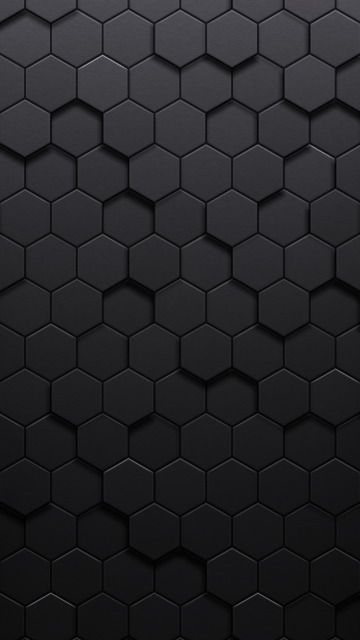
Reproduce this pattern procedurally as a WebGL 2 fragment shader.

```glsl
#version 300 es
precision highp float;
// Wall of dark hexagonal tiles, about seven across and fourteen rows down.
// Each tile has a hashed height; higher tiles cast soft shadows on lower
// neighbours, upper bevels catch light, and the wall dims toward the floor.

uniform vec2 u_resolution;
out vec4 fragColor;

float hash(vec2 p) {
    vec3 q = fract(vec3(p.xyx) * 0.1031);
    q += dot(q, q.yzx + 33.33);
    return fract((q.x + q.y) * q.z);
}

float valueNoise(vec2 p) {
    vec2 i = floor(p), f = fract(p);
    f = f * f * (3.0 - 2.0 * f);
    return mix(mix(hash(i), hash(i + vec2(1, 0)), f.x),
               mix(hash(i + vec2(0, 1)), hash(i + vec2(1, 1)), f.x), f.y);
}

// Signed distance to a pointy-top hexagon of width 1
float hexDistance(vec2 p) {
    p = abs(p);
    return max(p.x, dot(p, vec2(0.5, 0.866))) - 0.5;
}

// Odd rows are shifted by half a tile
vec2 tileCenter(vec2 id) {
    return vec2(id.x + 0.5 * mod(id.y, 2.0), 0.866 * id.y);
}

vec2 nearestTile(vec2 p) {
    vec2 best = vec2(0.0);
    float bestDistance = 1e5;
    for (int i = 0; i < 2; i++) {
        float row = floor(p.y / 0.866) + float(i);
        vec2 id = vec2(floor(p.x - 0.5 * mod(row, 2.0) + 0.5), row);
        float d = length(p - tileCenter(id));
        if (d < bestDistance) { bestDistance = d; best = id; }
    }
    return best;
}

// Most tiles lie level, some stand out and some are sunken
float tileHeight(vec2 id) {
    float r = hash(id + 41.0);
    return smoothstep(0.6, 0.95, r) + smoothstep(0.0, 0.25, r) - 1.0;
}

// Darkness cast onto a tile by its higher neighbours
float castShadow(vec2 p, vec2 id) {
    float height = tileHeight(id);
    float light = 1.0;
    for (int j = -1; j <= 1; j++) {
        for (int i = -1; i <= 1; i++) {
            vec2 other = id + vec2(i, j);
            float rise = clamp(tileHeight(other) - height, 0.0, 1.3);
            vec2 offset = rise * vec2(-0.03, 0.13);
            float d = hexDistance(p - tileCenter(other) - offset);
            float dark = 1.0 - smoothstep(-0.08, 0.11, d);
            light *= 1.0 - 0.8 * min(1.4 * rise, 1.0) * dark;
        }
    }
    return 1.0 - light;
}

void main() {
    // Tile units with y pointing down from the top edge
    float pixel = 6.957 / u_resolution.x;
    vec2 p = vec2(gl_FragCoord.x, u_resolution.y - gl_FragCoord.y) * pixel;
    p -= vec2(0.484, 0.742);
    vec2 uv = gl_FragCoord.xy / u_resolution;

    vec2 id = nearestTile(p);
    vec2 local = p - tileCenter(id);
    float inset = -hexDistance(local);
    float tone = hash(id + 7.0);

    // Face: overall falloff, tile tone and fine brushed grain
    float shade = 0.074 + 0.222 * pow(uv.y, 1.65);
    shade *= 1.0 - 0.2 * pow(abs(2.0 * uv.x - 1.0), 3.0) * (1.0 - uv.y);
    shade *= 0.95 + 0.1 * tone - 0.08 * local.y;
    shade *= 0.96 + 0.08 * valueNoise(p * vec2(18.0, 60.0));

    // Bevel: bright on the two upper edges, faint on the sides
    float upper = smoothstep(0.22, 0.34, -local.y);
    float side = 1.0 - smoothstep(0.2, 0.32, abs(local.y));
    float bevel = clamp(0.5 + (0.012 - abs(inset - 0.034)) / pixel, 0.0, 1.0);
    float glint = 0.07 + 0.1 * hash(id + 19.0) + 0.15 * step(0.92, tone);
    shade += bevel * (upper * glint + 0.015 * side);

    // Soft lower lip, cast shadows and the dark joint
    float lower = smoothstep(0.2, 0.34, local.y);
    shade *= 1.0 - 0.25 * lower * (1.0 - smoothstep(0.0, 0.06, inset));
    shade *= 1.0 - castShadow(p, id);
    float joint = clamp(0.5 + (0.018 - inset) / pixel, 0.0, 1.0);
    shade *= 1.0 - 0.65 * joint;

    fragColor = vec4(shade * vec3(1.0, 0.98, 1.06), 1.0);
}
```
